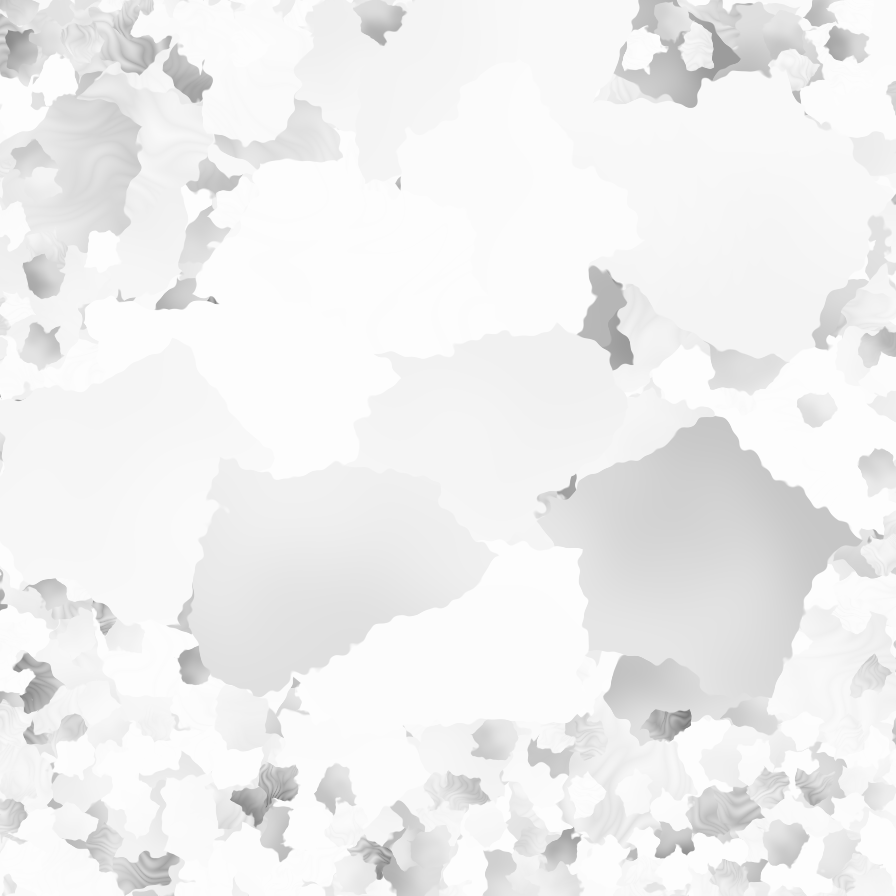
This texture map is drawn by a three.js fragment shader. Its source:

```glsl
varying vec2 vUv;

const vec3 PAPER = vec3(0.993);          // lit paper
const vec3 GAP = vec3(0.93);             // seen between flakes
const vec2 ZONE_CENTER = vec2(0.52, 0.58);
const vec2 ZONE_HALF = vec2(0.35, 0.34); // area of the large flakes
const float EDGE = 0.0011;               // edge softness
const float JITTER = 0.6;                // scatter within a cell
const float SIDE_MIN = 0.42;             // nearest flake side, in cells
const float SIDE_MAX = 0.80;             // farthest flake side, in cells
const float TEAR = 0.009;                // fine raggedness of the edges
const float TONE_POWER = 3.0;            // higher leaves fewer grey flakes
const float FOLD = 0.75;                 // strength of the creases
const int SIDES = 5;
const float TAU = 6.2831853;

vec3 hash3(vec2 p) {
  vec3 q = fract(p.xyx * vec3(0.1031, 0.1030, 0.0973));
  q += dot(q, q.yxz + 33.33);
  return fract((q.xxy + q.yzz) * q.zyx);
}

float corner(vec2 cell, vec2 offset) {
  float a = TAU * hash3(cell + 51.0).x;
  return dot(vec2(cos(a), sin(a)), offset);
}

float gradientNoise(vec2 p) {
  vec2 i = floor(p), f = p - i;
  vec2 u = f * f * f * (f * (f * 6.0 - 15.0) + 10.0);
  vec2 e = vec2(1.0, 0.0);
  return mix(mix(corner(i, f), corner(i + e, f - e), u.x),
             mix(corner(i + e.yx, f - e.yx), corner(i + 1.0, f - 1.0), u.x), u.y);
}

vec2 noise2(vec2 p) {
  return vec2(gradientNoise(p), gradientNoise(p + vec2(37.2, 81.7)));
}

// Irregular polygon with randomly placed sides
float flakeDistance(vec2 p, vec2 seed) {
  float d = length(p) - 1.08;
  float turn = TAU * hash3(seed + 7.0).x;
  for (int i = 0; i < SIDES; i++) {
    vec3 h = hash3(seed + 13.0 * float(i + 1));
    float a = turn + TAU * (float(i) + 0.4 * (h.x - 0.5)) / float(SIDES);
    d = max(d, dot(p, vec2(cos(a), sin(a))) - mix(SIDE_MIN, SIDE_MAX, h.y));
  }
  return d;
}

// Soft slope across the flake, creased more where it is dark
float flakeShade(vec2 p, vec2 seed, float depth) {
  vec3 h = hash3(seed + 91.0);
  float a = TAU * h.x;
  vec2 along = vec2(cos(a), sin(a));
  vec2 q = vec2(dot(p, along), dot(p, vec2(-along.y, along.x)));
  float bend = gradientNoise(q * 1.6 + seed);
  float slope = mix(0.42, 1.0, smoothstep(-0.6, 0.7, q.x + 0.5 * bend));
  float streak = gradientNoise(vec2(q.x * 1.5, q.y * 5.0 + 2.5 * bend) + seed * 1.7);
  float crease = 0.35 - abs(streak) * 2.0;
  float tone = pow(h.y, TONE_POWER);
  float creased = FOLD * smoothstep(0.45, 0.9, h.z);
  return depth * (tone * slope * (1.0 + creased * crease)
       + 0.10 * creased * max(crease, 0.0) * slope);
}

// Distance from the centre of the sheet, 1 at the rim of the zone
float zone(vec2 p) {
  vec2 q = abs(p - ZONE_CENTER) / ZONE_HALF;
  return pow(pow(q.x, 4.0) + pow(q.y, 4.0), 0.25);
}

// One scatter of overlapping flakes, painted over the colour below
vec3 scatter(vec3 below, vec2 uv, float count, float salt, float inner,
             float outer, float share, float depth, vec2 order) {
  vec2 p = uv * count + salt;
  vec2 ragged = p + 0.17 * noise2(p * 2.3) + 0.06 * noise2(p * 6.5)
              + TEAR * count * noise2(uv * 62.0 + salt);
  vec2 home = floor(p);
  vec3 color = below;
  for (int y = -1; y <= 1; y++) {
    for (int x = -1; x <= 1; x++) {
      vec2 cell = home + vec2(float(x), float(y)) * order;
      vec3 h = hash3(cell + salt);
      vec2 center = cell + 0.5 + JITTER * (h.xy - 0.5);
      float z = zone((center - salt) / count) + 0.3 * (hash3(cell + 5.0).x - 0.5);
      if (h.z > share || z < inner || z > outer) continue;
      float d = flakeDistance(ragged - center, cell) / count;
      if (d > EDGE) continue;
      vec3 flake = PAPER - flakeShade(p - center, cell, depth);
      color = mix(color, flake, smoothstep(EDGE, -EDGE, d));
    }
  }
  return color;
}

void main() {
  vec3 color = GAP + 0.1 * gradientNoise(vUv * 9.0);
  // Small flakes towards the rim, large ones in the middle
  color = scatter(color, vUv, 16.0, 11.0, 0.0, 9.0, 1.00, 0.42, vec2(1.0, 1.0));
  color = scatter(color, vUv, 9.0, 23.0, 0.0, 1.32, 0.85, 0.40, vec2(-1.0, 1.0));
  color = scatter(color, vUv, 30.0, 47.0, 1.15, 9.0, 0.30, 0.46, vec2(1.0, -1.0));
  color = scatter(color, vUv, 4.6, 67.0, 0.0, 0.95, 0.90, 0.27, vec2(-1.0, -1.0));
  gl_FragColor = vec4(clamp(color, 0.0, 1.0), 1.0);
}
```
